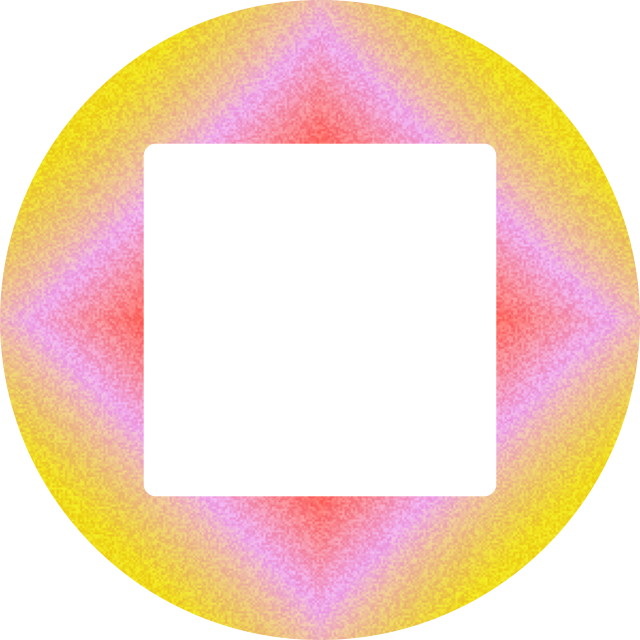
Give the GLSL for this background, as a three.js fragment shader.

```glsl
// Grainy disc with a glowing diamond gradient behind a white rounded square.
varying vec2 vUv;

const vec2 CENTER = vec2(0.5);
const float DISC_RADIUS = 0.5;
const float PANEL_HALF = 0.2755;
const float PANEL_CORNER = 0.019;
const float EDGE = 0.001;

const vec3 WHITE = vec3(1.0);
const vec3 RED = vec3(1.0, 0.40, 0.36);
const vec3 SALMON = vec3(0.97, 0.56, 0.62);
const vec3 ORCHID = vec3(0.94, 0.66, 0.92);
const vec3 PEACH = vec3(0.94, 0.74, 0.65);
const vec3 AMBER = vec3(0.93, 0.78, 0.40);
const vec3 YELLOW = vec3(0.94, 0.86, 0.11);

// Diamond distances at which each colour is reached
const float RED_AT = 0.27;
const float SALMON_AT = 0.36;
const float ORCHID_AT = 0.452;
const float PEACH_AT = 0.515;
const float AMBER_AT = 0.585;
const float YELLOW_AT = 0.67;

const float GRAIN_CELLS = 300.0;
const float GRAIN_SHIFT = 0.035;
const vec3 GRAIN_TINT = vec3(0.04, 0.16, 0.09);

float hash(vec2 p) {
  return fract(sin(dot(p, vec2(12.9898, 78.233))) * 43758.5453);
}

float valueNoise(vec2 p) {
  vec2 cell = floor(p);
  vec2 f = fract(p);
  f = f * f * (3.0 - 2.0 * f);
  float low = mix(hash(cell), hash(cell + vec2(1.0, 0.0)), f.x);
  float high = mix(hash(cell + vec2(0.0, 1.0)), hash(cell + vec2(1.0)), f.x);
  return mix(low, high, f.y);
}

float roundedBox(vec2 p, float halfSize, float corner) {
  vec2 q = abs(p) - halfSize + corner;
  return length(max(q, 0.0)) + min(max(q.x, q.y), 0.0) - corner;
}

float ramp(float from, float to, float x) {
  return clamp((x - from) / (to - from), 0.0, 1.0);
}

vec3 diamondGradient(float d) {
  vec3 color = mix(RED, SALMON, ramp(RED_AT, SALMON_AT, d));
  color = mix(color, ORCHID, ramp(SALMON_AT, ORCHID_AT, d));
  color = mix(color, PEACH, ramp(ORCHID_AT, PEACH_AT, d));
  color = mix(color, AMBER, ramp(PEACH_AT, AMBER_AT, d));
  return mix(color, YELLOW, ramp(AMBER_AT, YELLOW_AT, d));
}

void main() {
  vec2 p = vUv - CENTER;

  // Diamond gradient, with grain that shifts and tints it
  float grain = valueNoise(vUv * GRAIN_CELLS) - 0.5;
  float diamond = abs(p.x) + abs(p.y);
  vec3 color = diamondGradient(diamond + grain * GRAIN_SHIFT);
  color += grain * GRAIN_TINT;

  // Disc and centre panel
  float disc = 1.0 - smoothstep(-EDGE, EDGE, length(p) - DISC_RADIUS);
  float panelDistance = roundedBox(p, PANEL_HALF, PANEL_CORNER);
  float panel = 1.0 - smoothstep(-EDGE, EDGE, panelDistance);
  color = mix(WHITE, color, disc * (1.0 - panel));

  gl_FragColor = vec4(color, 1.0);
}
```
